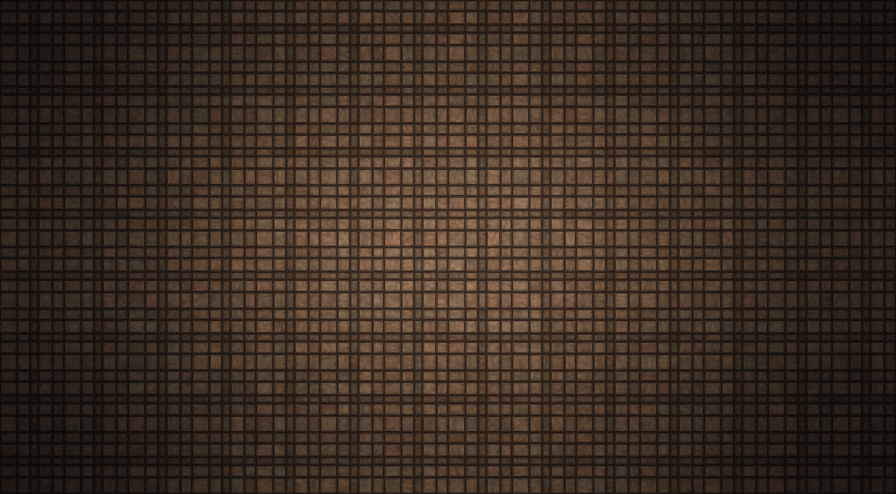
A WebGL 2 fragment shader for this pattern:

```glsl
#version 300 es
precision highp float;
// Brown woven mat of uneven flat strands, lit from the centre and dim at the rim.
uniform vec2 u_resolution;
out vec4 fragColor;

const float TAU = 6.2831853;
const vec2 REPEATS = vec2(14.0, 8.0);
const float STRANDS = 5.0;
const float WIDTHS[5] = float[5](0.27, 0.20, 0.13, 0.22, 0.18);
const vec3 STRAND_COLOUR = vec3(0.55, 0.425, 0.325);
const vec3 GAP_COLOUR = vec3(0.21, 0.15, 0.115);

float hash(vec2 p) {
  return fract(sin(dot(p, vec2(127.1, 311.7))) * 43758.5453);
}

// Value noise that wraps after a whole number of cells.
float wrapNoise(vec2 uv, vec2 cells) {
  vec2 p = uv * cells;
  vec2 i = floor(p);
  vec2 f = fract(p);
  f = f * f * (3.0 - 2.0 * f);
  vec2 a = mod(i, cells);
  vec2 b = mod(i + 1.0, cells);
  float low = mix(hash(a), hash(vec2(b.x, a.y)), f.x);
  float high = mix(hash(vec2(a.x, b.y)), hash(b), f.x);
  return mix(low, high, f.y);
}

// Strand at a tile coordinate: x = global index, y = edge distance, z = width.
vec3 strandAt(float t) {
  float place = fract(t);
  float start = 0.0;
  vec3 strand = vec3(0.0);
  for (int i = 0; i < 5; i++) {
    float end = start + WIDTHS[i];
    if (place >= start) {
      strand = vec3(floor(t) * STRANDS + float(i), min(place - start, end - place), WIDTHS[i]);
    }
    start = end;
  }
  return strand;
}

// Dark seam beside a strand, zero on its face.
float seam(float edgeDistance, float halfWidth, float blur) {
  return 1.0 - smoothstep(halfWidth - blur, halfWidth + blur, edgeDistance);
}

// Narrow strands sit lower and catch less light.
float widthShade(float width) {
  return mix(0.84, 1.0, smoothstep(0.12, 0.21, width));
}

// Smooth light that has equal values on opposite edges.
float centreLight(vec2 uv) {
  vec2 glow = 0.5 - 0.5 * cos(TAU * uv);
  return mix(0.37, 1.0, glow.x) * mix(0.62, 1.0, glow.y);
}

void main() {
  vec2 uv = gl_FragCoord.xy / u_resolution;
  vec2 tile = uv * REPEATS;
  vec2 blur = 0.8 * REPEATS / u_resolution;

  // Columns and rows cross in a plain weave.
  vec3 column = strandAt(tile.x);
  vec3 row = strandAt(tile.y);
  vec2 cell = vec2(column.x, row.x);
  float rowOnTop = mod(cell.x + cell.y, 2.0);

  // Fibres run along whichever strand is on top.
  float rowFibre = wrapNoise(uv, vec2(180.0, 240.0));
  float columnFibre = wrapNoise(uv, vec2(400.0, 100.0));
  float fibre = mix(columnFibre, rowFibre, rowOnTop);
  float wear = wrapNoise(uv, vec2(56.0, 32.0));
  float shade = 0.84 + 0.22 * fibre + 0.10 * wear;
  shade *= 0.93 + 0.14 * hash(cell);
  shade *= widthShade(column.z) * widthShade(row.z);

  // The strand on top dips towards the crossings at its ends.
  float endDistance = mix(row.y, column.y, rowOnTop);
  shade *= mix(0.80, 1.0, smoothstep(0.0, 0.07, endDistance));

  // Warm and olive tints vary from crossing to crossing.
  float tint = hash(cell + 17.0) - 0.5;
  vec3 colour = STRAND_COLOUR * shade * (1.0 + tint * vec3(0.08, -0.03, -0.06));

  // Seams are strongest along the sides of the top strand.
  float columnSeam = seam(column.y, 0.020, blur.x) * mix(0.95, 0.60, rowOnTop);
  float rowSeam = seam(row.y, 0.022, blur.y) * mix(0.75, 1.0, rowOnTop);
  colour = mix(colour, GAP_COLOUR, max(columnSeam, rowSeam));

  // Fine grain and overall light.
  float grain = wrapNoise(uv, vec2(420.0, 230.0));
  colour *= (0.92 + 0.16 * grain) * centreLight(uv);
  fragColor = vec4(colour, 1.0);
}
```
